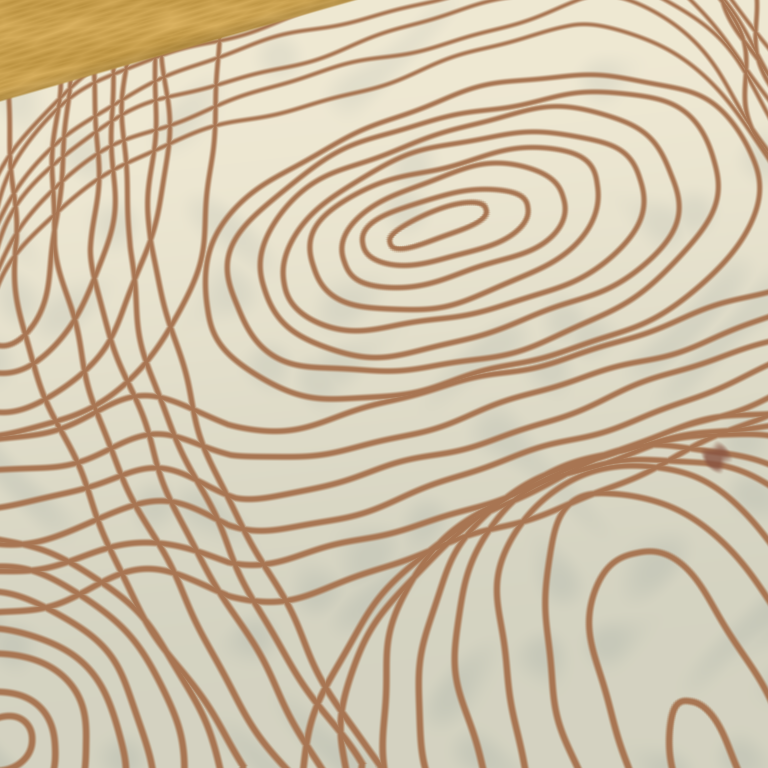
This pattern is drawn by a WebGL 2 fragment shader. Its source:

```glsl
#version 300 es
precision highp float;
// Pale cloth with brown, looping contour lines, lying on a golden wooden table.

uniform vec2 u_resolution;
out vec4 fragColor;

vec2 hash2(vec2 cell) {
  return fract(sin(vec2(dot(cell, vec2(127.1, 311.7)), dot(cell, vec2(269.5, 183.3)))) * 43758.5);
}

// Distance to the nearest scattered cell point
float cellNoise(vec2 p) {
  float nearest = 1.0;
  for (int y = -1; y <= 1; y++)
    for (int x = -1; x <= 1; x++) {
      vec2 cell = floor(p) + vec2(x, y);
      nearest = min(nearest, length(cell + hash2(cell) - p));
    }
  return nearest;
}

// Hand-drawn unevenness, different for every line
vec2 wobble(vec2 p, float seed) {
  return p + 0.005 * sin(p.yx * vec2(19.0, 16.0) + seed * vec2(2.3, 3.7))
           + 0.002 * sin(p.yx * 41.0 + seed * 5.1);
}

float superellipse(vec2 p, vec2 radii, float power) {
  vec2 q = pow(abs(p / radii), vec2(power));
  return pow(q.x + q.y, 1.0 / power) - 1.0;
}

// Soft line along the zero level of a field, with even width
float stroke(float field, float halfWidth) {
  float slope = length(vec2(dFdx(field), dFdy(field))) * u_resolution.y;
  float dist = abs(field) / max(slope, 0.2);
  return 1.0 - smoothstep(halfWidth - 0.0025, halfWidth + 0.0025, dist);
}

float contourInk(vec2 p) {
  float ink = 0.0;
  float w = mix(0.0044, 0.0030, p.y);
  mat2 tilt = mat2(cos(0.28), -sin(0.28), sin(0.28), cos(0.28));

  for (int n = 0; n < 9; n++) {
    float i = float(n);

    // Tilted nest of rings
    if (n < 8) {
      vec2 q = tilt * (wobble(p, i) - mix(vec2(0.573, 0.708), vec2(0.625, 0.694), i / 7.0));
      ink = max(ink, stroke(superellipse(q, vec2(0.065 + 0.043 * i, 0.018 + 0.023 * i), 2.4), w));
    }

    // Tall arches at the lower right
    vec2 q = wobble(p, i + 20.0);
    q = vec2(q.x - 0.35 * (0.3 - q.y) - 0.82, q.y + 0.05 - 0.05 * i * (q.x - 0.8));
    vec2 archSize = vec2(0.045 + 0.065 * i, 0.14 + 0.32 * (1.0 - exp(-0.9 * i)));
    ink = max(ink, stroke(superellipse(q, archSize, 2.4), w));

    // Round arches at the lower left
    if (n < 7) {
      q = wobble(p, i + 40.0) - vec2(0.0, 0.03);
      q.x += 0.05 * i * (q.y - 0.1);
      ink = max(ink, stroke(superellipse(q, vec2(0.035 + 0.035 * i, 0.035 + 0.04 * i), 2.2), w));
    }

    // Band sweeping from the left hump up to the right
    if (n < 6) {
      q = wobble(p, i + 60.0);
      float hump = 0.05 * exp(-pow((q.x - 0.2) / 0.1, 2.0));
      float rise = pow(max(q.x - 0.3, 0.0) / 0.7, 1.2) * (0.19 + 0.012 * i);
      ink = max(ink, stroke(q.y - 0.43 + 0.045 * i - hump - rise, w));
    }

    // Slanted lines above the rings, bending down at both ends
    if (n < 6) {
      q = wobble(p, i + 80.0);
      float bend = 0.13 * exp(-14.0 * q.x) + 0.25 * pow(max(q.x - 0.75, 0.0) / 0.25, 2.0);
      ink = max(ink, stroke(q.y - 0.755 - 0.03 * i - 0.28 * q.x + bend, w * 0.85));
    }

    // Upright strands drifting right towards the bottom
    if (n < 5) {
      q = wobble(p, i + 100.0);
      float drift = 0.3 * pow(clamp((0.68 - q.y) / 0.68, 0.0, 1.0), 1.5);
      ink = max(ink, stroke(q.x - 0.015 - 0.062 * i + 0.004 * i * i - drift, w));
    }

    // Strands curling back to the left edge
    if (n < 4) {
      q = wobble(p, i + 120.0);
      q.y = min(q.y - 0.82, 0.0);
      ink = max(ink, stroke(superellipse(q, vec2(0.28 - 0.065 * i, 0.39 - 0.04 * i), 2.0), w));
    }

    // Crossing strands in the upper right corner
    if (n < 3) {
      float sway = 0.015 * sin(p.y * 28.0 + i * 2.1);
      ink = max(ink, stroke(p.x - 0.935 - 0.02 * i - sway - 0.35 * (1.0 - p.y), w));
    }
  }
  return ink;
}

void main() {
  vec2 p = gl_FragCoord.xy / u_resolution;

  // Cloth with faint grey smudges
  float smudge = cellNoise(p * 7.0 + 0.4 * sin(p.yx * 17.0));
  vec3 cloth = mix(vec3(0.83, 0.825, 0.755), vec3(0.935, 0.91, 0.825), smoothstep(0.1, 0.95, p.y - 0.12 * p.x + 0.06));
  cloth -= vec3(0.05, 0.04, 0.03) * (1.0 - smoothstep(0.05, 0.4, smudge));
  cloth = mix(cloth, vec3(0.66, 0.46, 0.32), contourInk(p));

  // Small reddish stain
  float stain = length(p - vec2(0.932, 0.404)) + 0.003 * sin(p.x * 210.0 + p.y * 170.0);
  cloth = mix(cloth, vec3(0.53, 0.32, 0.25), 0.8 * (1.0 - smoothstep(0.008, 0.021, stain)));

  // Table with fine grain along the cloth edge
  float edge = p.y - 0.868 - 0.285 * p.x;
  float grain = cellNoise(vec2(p.x * 22.0, edge * 160.0));
  vec3 wood = vec3(0.75, 0.59, 0.27) + 0.09 * grain + 0.02 * sin(p.x * 19.0 + edge * 90.0);
  wood *= 0.9 + 0.1 * smoothstep(0.0, 0.02, edge);
  fragColor = vec4(mix(cloth, wood, smoothstep(-0.002, 0.002, edge)), 1.0);
}
```
